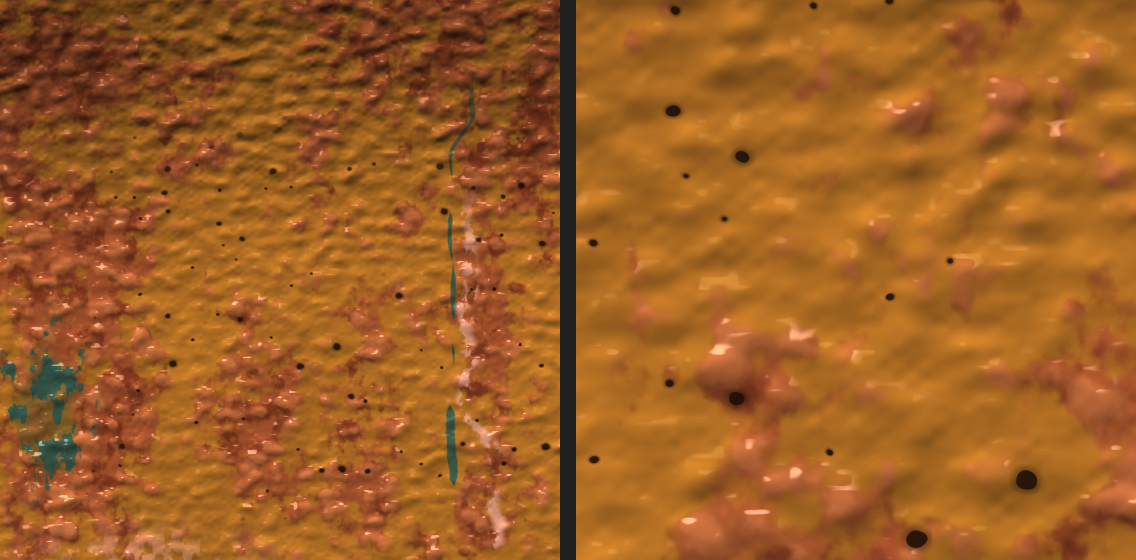
Left: the whole. Right: its middle third, enlarged.
Give the GLSL for this texture, as a WebGL 1 fragment shader.

```glsl
precision highp float;
uniform vec2 u_resolution;

#define BUMP_GRID vec2(27.0, 38.0)
#define PIT_GRID 22.0
#define PIT_SHARE 0.27
#define RELIEF 1.0
#define GLINT 0.42
#define OCHRE vec3(0.66, 0.41, 0.13)
#define RUST vec3(0.59, 0.28, 0.16)
#define SALMON vec3(0.76, 0.43, 0.25)
#define MAROON vec3(0.40, 0.15, 0.09)
#define PINK vec3(0.86, 0.60, 0.51)
#define TEAL vec3(0.10, 0.30, 0.31)
#define OLIVE vec3(0.38, 0.33, 0.13)

vec2 hash2(vec2 p) {
  return fract(sin(vec2(dot(p, vec2(127.1, 311.7)), dot(p, vec2(269.5, 183.3)))) * 43758.55);
}

float noise(vec2 p) {
  vec2 i = floor(p), f = fract(p);
  f = f * f * (3.0 - 2.0 * f);
  return mix(mix(hash2(i).x, hash2(i + vec2(1, 0)).x, f.x),
             mix(hash2(i + vec2(0, 1)).x, hash2(i + vec2(1, 1)).x, f.x), f.y);
}

float fbm(vec2 p) {
  float sum = 0.0, amp = 0.53;
  for (int k = 0; k < 4; k++) {
    sum += amp * noise(p);
    p = p * 2.1 + 17.3;
    amp *= 0.5;
  }
  return sum;
}

// Soft cellular bumps, one per jittered cell
float bumps(vec2 p) {
  p += 0.014 * (vec2(noise(p * 23.0), noise(p * 23.0 + 40.0)) - 0.5);
  p *= BUMP_GRID;
  vec2 cell = floor(p);
  float sum = 0.0;
  for (int y = -1; y <= 1; y++) {
    for (int x = -1; x <= 1; x++) {
      vec2 c = cell + vec2(float(x), float(y));
      vec2 d = p - c - 0.1 - 0.8 * hash2(c);
      sum += (0.35 + 0.7 * hash2(c + 91.0).y) * exp(-5.0 * dot(d, d));
    }
  }
  return sum;
}

float height(vec2 p) {
  return bumps(p) + 0.22 * noise(p * vec2(48.0, 75.0)) + 0.16 * noise(p * vec2(120.0, 150.0));
}

// Dark round holes: x = hole, y = rim
vec2 pits(vec2 p, float pixel) {
  vec2 g = p * PIT_GRID, cell = floor(g), rnd = hash2(cell + 5.0);
  vec2 d = (g - cell - 0.2 - 0.6 * hash2(cell + 33.0)) / PIT_GRID;
  float r = mix(0.0018, 0.0055, rnd.y * rnd.y);
  float dist = length(d * vec2(0.85, 1.0)) + 0.002 * (noise(p * 170.0) - 0.5);
  float on = step(rnd.x, PIT_SHARE) * smoothstep(0.1, 0.25, p.x)
           * smoothstep(0.04, 0.14, p.y) * (1.0 - smoothstep(0.65, 0.85, p.y));
  return on * vec2(1.0 - smoothstep(r - pixel, r + pixel, dist),
                   1.0 - smoothstep(r, r * 2.0, dist));
}

float spot(vec2 p, vec2 center, vec2 size) {
  vec2 d = (p - center) / size;
  return exp(-dot(d, d));
}

float span(float v, float lo, float hi, float soft) {
  return smoothstep(lo - soft, lo + soft, v) * (1.0 - smoothstep(hi - soft, hi + soft, v));
}

void main() {
  vec2 p = gl_FragCoord.xy / u_resolution;
  float pixel = 1.0 / min(u_resolution.x, u_resolution.y);

  // Relief
  vec2 e = vec2(0.0025, 0.0);
  float bump = bumps(p);
  float slopeY = height(p + e.yx) - height(p - e.yx);
  float slopeX = height(p + e.xy) - height(p - e.xy);
  float lit = -slopeY + 0.35 * slopeX;
  float top = smoothstep(0.45, 1.0, p.y);

  // Worn rust areas in the ochre coat, broken up into small dabs
  float fine = fbm(p * vec2(62.0, 56.0));
  float brush = noise(p * vec2(150.0, 24.0));
  float left = 1.0 - smoothstep(0.08, 0.34, p.x);
  float run = span(p.x, 0.815, 0.90, 0.025) * (1.0 - smoothstep(0.5, 0.75, p.y));
  float flakes = spot(p, vec2(0.96, 0.77), vec2(0.06, 0.12))
               + spot(p, vec2(0.72, 0.62), vec2(0.04, 0.11))
               + spot(p, vec2(0.30, 0.80), vec2(0.12, 0.10));
  float wear = 0.5 + 0.7 * (fbm(p * vec2(9.0, 7.0)) - 0.5) + 0.5 * (fbm(p * vec2(27.0, 23.0) + 50.0) - 0.5)
             + 0.17 * left + 0.17 * run + 0.13 * flakes
             + 0.22 * (bump - 0.45) + 0.4 * (fine - 0.5) + 0.08 * (brush - 0.5);
  float rusty = smoothstep(0.46, 0.66, wear);
  float bruise = fbm(p * vec2(34.0, 30.0) + 8.0) + 0.1 * flakes + 0.06 * run;
  vec3 rust = mix(RUST, MAROON, 0.8 * smoothstep(0.48, 0.68, bruise));
  rust = mix(rust, SALMON, 0.75 * smoothstep(0.4, 1.0, bump + 1.1 * (fine - 0.5)) * (1.0 - 0.4 * top));
  vec3 color = mix(OCHRE * (0.9 + 0.2 * fbm(p * 6.0 + 3.0)), rust, 0.9 * rusty);

  // Teal stain and thin drips
  float stain = spot(p, vec2(0.08, 0.27), vec2(0.08, 0.14));
  float smear = fbm(p * vec2(48.0, 30.0) + 12.0);
  color = mix(color, OLIVE, 0.6 * smoothstep(0.35, 0.8, stain + 0.8 * (smear - 0.5)));
  float teal = smoothstep(0.58, 0.68, smear + 0.2 * stain - 0.1) * smoothstep(0.12, 0.4, stain);
  float dripX = 0.803 + 0.008 * noise(p.yy * 14.0) + 0.035 * smoothstep(0.72, 0.80, p.y);
  float width = 0.008 * span(p.y, 0.14, 0.27, 0.012)
              + 0.004 * span(p.y, 0.36, 0.84, 0.03) * smoothstep(0.25, 0.6, noise(vec2(3.0, p.y * 17.0)));
  width *= 0.5 + fine;
  float drip = (1.0 - smoothstep(width - 0.002, width + 0.002, abs(p.x - dripX))) * smoothstep(0.0, 0.002, width);
  color = mix(color, mix(TEAL, OLIVE, 0.6 * top + 0.3 * fine), 0.85 * max(teal, drip));

  // Broken pale streaks and lower left scuffs
  float paleX = mix(0.884, 0.834, smoothstep(0.17, 0.27, p.y)) + 0.02 * (noise(p.yy * 31.0) - 0.5);
  float pale = (1.0 - smoothstep(0.004, 0.02, abs(p.x - paleX))) * (1.0 - smoothstep(0.55, 0.7, p.y));
  pale += 0.7 * spot(p, vec2(0.25, 0.0), vec2(0.17, 0.05));
  pale *= smoothstep(0.44, 0.58, fbm(p * vec2(60.0, 46.0)) + 0.12 * (bump - 0.4));
  color = mix(color, PINK, 0.85 * clamp(pale, 0.0, 1.0));

  // Light falling off toward the top, then glints and pits
  float level = mix(1.02, 0.74, top) * (1.0 - 0.1 * top * left);
  color *= level * clamp(1.0 + RELIEF * mix(0.6, 1.4, top) * lit, 0.4, 1.35);
  float glint = smoothstep(0.04, 0.2, lit) * smoothstep(0.68, 0.86, noise(p * vec2(110.0, 210.0) + 60.0));
  color += GLINT * glint * (0.2 + 0.8 * rusty) * mix(1.0, 0.4, top) * vec3(0.75, 0.78, 0.78);
  vec2 pit = pits(p, pixel);
  color *= 1.0 - 0.25 * pit.y;
  color = mix(color, vec3(0.12, 0.06, 0.03), 0.9 * pit.x);
  gl_FragColor = vec4(clamp(color, 0.0, 1.0), 1.0);
}
```
